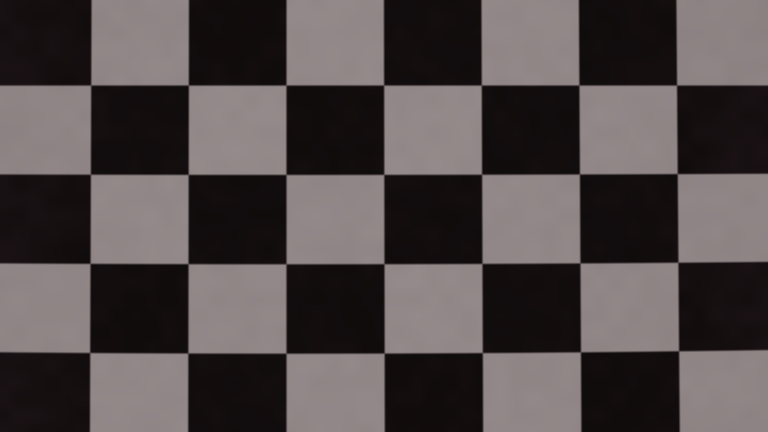
A WebGL 1 fragment shader for this pattern:

```glsl
precision highp float;
// Slightly bowed checkerboard of charcoal and warm grey squares with faint mottling.

uniform vec2 u_resolution;

// Lengths are in canvas heights, measured from the canvas centre.
const vec2 PITCH = vec2(0.2266, 0.2068);
const vec2 GRID_ORIGIN = vec2(0.0009, 0.302);
const float KEYSTONE = 0.0085;     // columns narrow towards the top
const float LEAN = 0.002;          // sideways drift of the columns
const float ROW_BOW = 0.0113;      // lower rows curve up at the sides
const float ROW_TILT = 0.0047;     // lower rows rise to the right
const float EDGE_SOFTNESS = 0.0036;

const vec3 LIGHT = vec3(0.570, 0.528, 0.530);
const vec3 DARK = vec3(0.068, 0.048, 0.050);
const vec3 DARK_LIFT = vec3(0.028, 0.018, 0.024);
const float CELL_VARIATION = 0.012;
const float MOTTLE = 0.016;
const float MOTTLE_SCALE = 26.0;
const float VIGNETTE = 0.018;

float hash(vec2 p) {
  vec3 q = fract(vec3(p.xyx) * 0.1031);
  q += dot(q, q.yzx + 33.33);
  return fract((q.x + q.y) * q.z);
}

float valueNoise(vec2 p) {
  vec2 cell = floor(p);
  vec2 f = fract(p);
  f = f * f * (3.0 - 2.0 * f);
  float low = mix(hash(cell), hash(cell + vec2(1.0, 0.0)), f.x);
  float high = mix(hash(cell + vec2(0.0, 1.0)), hash(cell + 1.0), f.x);
  return mix(low, high, f.y);
}

// Grid coordinates with mild perspective and lens curvature.
vec2 bentGrid(vec2 p) {
  float depth = GRID_ORIGIN.y - p.y;
  float rise = depth * (ROW_BOW * p.x * p.x + ROW_TILT * p.x);
  float x = (p.x - GRID_ORIGIN.x + LEAN * p.y) / (1.0 - KEYSTONE * p.y);
  return vec2(x, p.y - rise - GRID_ORIGIN.y) / PITCH;
}

// Smooth square wave per axis: +1 in even cells, -1 in odd cells.
vec2 squareWave(vec2 grid, float softness) {
  vec2 side = 1.0 - 2.0 * mod(floor(grid), 2.0);
  vec2 edgeDistance = (0.5 - abs(fract(grid) - 0.5)) * PITCH;
  return side * smoothstep(-softness, softness, edgeDistance) * 2.0 - side;
}

void main() {
  vec2 p = (gl_FragCoord.xy - 0.5 * u_resolution) / u_resolution.y;
  vec2 grid = bentGrid(p);
  float softness = max(EDGE_SOFTNESS, 0.75 / u_resolution.y);
  vec2 wave = squareWave(grid, softness);
  float lightMask = 0.5 - 0.5 * wave.x * wave.y;

  // Uneven tone, within squares and from one square to the next.
  float mottle = valueNoise(p * MOTTLE_SCALE + 40.0) - 0.5;
  float cellTone = hash(floor(grid) + 20.0) - 0.5;
  float tone = MOTTLE * mottle + CELL_VARIATION * cellTone;
  vec3 light = LIGHT + tone - VIGNETTE * (dot(p, p) - 0.3);

  // Charcoal lifts a little towards the left and right sides.
  float lift = smoothstep(0.55, 0.95, abs(p.x)) + 0.6 * mottle;
  vec3 dark = DARK + DARK_LIFT * clamp(lift, 0.0, 1.0) + 0.3 * tone;

  gl_FragColor = vec4(mix(dark, light, lightMask), 1.0);
}
```
